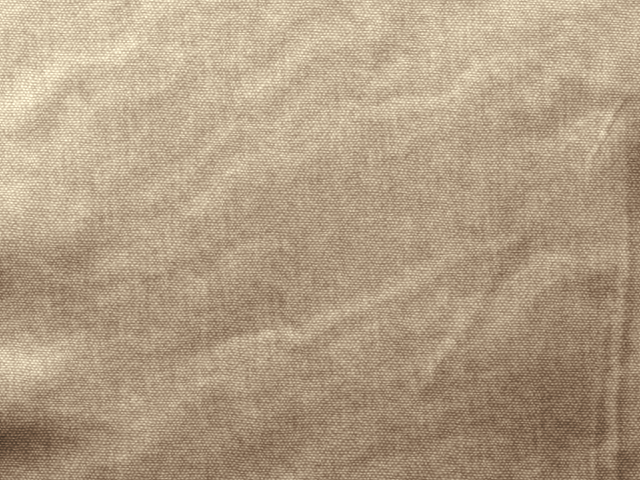
A Shadertoy shader for this texture:

```glsl
// Creased beige cotton cloth under light falling from the upper left.
// A tone is summed from broad light, soft rumples, folds and a staggered
// weave of short flat stitches, then mapped to a warm colour ramp.

const vec3 SHADOW = vec3(0.46, 0.36, 0.275);
const vec3 CLOTH  = vec3(0.71, 0.63, 0.53);
const vec3 LIGHT  = vec3(0.87, 0.81, 0.70);
const float ROWS = 172.0;           // stitch rows per canvas height
const float STITCHES = 118.0;       // stitches per canvas height, along x
const float ROW_TILT = 0.03;        // rows sink slightly to the right
const float WEAVE_CONTRAST = 0.125;
const float GRAIN_CONTRAST = 0.14;
const float WARP_CONTRAST = 0.04;
const float WEFT_CONTRAST = 0.04;
const float RUMPLE_CONTRAST = 0.21;
const float FOLD_CONTRAST = 0.70;
const float TAU = 6.2831853;

float hash(vec2 p) {
    return fract(sin(dot(p, vec2(127.1, 311.7))) * 43758.5453);
}

float noise(vec2 p) {
    vec2 i = floor(p), f = fract(p);
    f = f * f * (3.0 - 2.0 * f);
    return mix(mix(hash(i), hash(i + vec2(1, 0)), f.x),
               mix(hash(i + vec2(0, 1)), hash(i + vec2(1, 1)), f.x), f.y);
}

float fbm(vec2 p) {
    float sum = 0.0, amp = 0.5;
    for (int i = 0; i < 5; i++) {
        sum += amp * noise(p);
        p = mat2(0.8, 0.6, -0.6, 0.8) * p * 2.03 + 7.3;
        amp *= 0.5;
    }
    return sum;
}

vec2 rotate(vec2 p, float a) {
    return mat2(cos(a), -sin(a), sin(a), cos(a)) * p;
}

// Soft round patch of light or shade
float patchAt(vec2 uv, vec2 centre, vec2 radius) {
    vec2 d = (uv - centre) / radius;
    return exp(-dot(d, d));
}

// Crease from a to b: bright on its left side, dark on its right
float fold(vec2 p, vec2 a, vec2 b, float width) {
    vec2 dir = normalize(b - a), q = p - a;
    float along = dot(q, dir) / length(b - a);
    float side = (dir.x * q.y - dir.y * q.x) / width;
    float ends = smoothstep(-0.1, 0.3, along) * (1.0 - smoothstep(0.65, 1.1, along));
    return 2.0 * side * exp(-side * side) * ends;
}

float lighting(vec2 uv) {
    float t = 0.711 + 0.21 * (uv.y - 0.5) - 0.06 * (uv.x - 0.5);
    t += 0.06 * patchAt(uv, vec2(0.0, 0.80), vec2(0.14, 0.35));
    t += 0.13 * patchAt(uv, vec2(0.0, 0.25), vec2(0.13, 0.06));
    t -= 0.11 * patchAt(uv, vec2(0.0, 0.40), vec2(0.18, 0.09));
    t -= 0.25 * patchAt(uv, vec2(0.0, 0.08), vec2(0.12, 0.06));
    t -= 0.11 * patchAt(uv, vec2(0.88, 0.13), vec2(0.13, 0.14));
    t -= 0.14 * patchAt(uv, vec2(1.0, 0.66), vec2(0.04, 0.14));
    t -= 0.09 * patchAt(uv, vec2(0.93, 0.42), vec2(0.07, 0.04));
    return t;
}

// Slopes of stretched noise, lit from the upper left
float rumples(vec2 p) {
    vec2 q = rotate(p, 0.38) * vec2(4.0, 9.0);
    q += 1.6 * fbm(p * 6.0);
    float slope = fbm(q + vec2(-0.10, 0.28)) - fbm(q);
    return 1.4 * slope + 0.5 * (fbm(q * 0.8 + 20.0) - 0.48);
}

float folds(vec2 p) {
    p += 0.04 * (vec2(fbm(p * 7.0), fbm(p * 7.0 + 9.0)) - 0.5);
    float t = 0.07 * fold(p, vec2(0.52, 0.24), vec2(1.10, 0.52), 0.024);
    t += 0.06 * fold(p, vec2(0.86, 0.15), vec2(1.07, 0.49), 0.017);
    t += 0.05 * fold(p, vec2(0.20, 0.75), vec2(0.46, 0.87), 0.028);
    t += 0.11 * fold(p, vec2(1.23, 0.64), vec2(1.32, 0.82), 0.008);
    t += 0.10 * fold(p, vec2(1.26, -0.20), vec2(1.315, 0.68), 0.012);
    t += 0.06 * fold(p, vec2(1.22, -0.10), vec2(1.27, 0.40), 0.009);
    return FOLD_CONTRAST * t;
}

// Flat stitches in staggered rows, faded out where pixels are too coarse
float weave(vec2 p) {
    vec2 sway = vec2(noise(p * 9.0), noise(p * 9.0 + 31.0));
    p.y += ROW_TILT * p.x;
    vec2 q = p * vec2(STITCHES, ROWS) + vec2(1.2, 0.9) * sway;
    q += vec2(0.6, 0.4) * vec2(noise(q * 0.5), noise(q * 0.5 + 17.0));
    float stagger = cos(TAU * q.x) * cos(0.5 * TAU * q.y);
    float rows = cos(TAU * q.y);
    float visible = 1.0 - smoothstep(0.46, 0.8, ROWS / iResolution.y);
    return (0.60 * stagger + 0.46 * rows) * visible;
}

// Ramp through the cloth colours; deepest shade fades towards black
vec3 clothColour(float tone) {
    vec3 dark = mix(SHADOW, CLOTH, (tone - SHADOW.r) / (CLOTH.r - SHADOW.r));
    vec3 pale = mix(CLOTH, LIGHT, (tone - CLOTH.r) / (LIGHT.r - CLOTH.r));
    vec3 deep = SHADOW * tone / SHADOW.r;
    return tone < SHADOW.r ? deep : (tone < CLOTH.r ? dark : pale);
}

void mainImage(out vec4 fragColor, in vec2 fragCoord) {
    vec2 uv = fragCoord / iResolution.xy;
    vec2 p = fragCoord / iResolution.y;
    float tone = lighting(uv) + RUMPLE_CONTRAST * rumples(p) + folds(p);

    // Weave, uneven threads and fine grain
    float warp = noise(p * vec2(130.0, 24.0)) - 0.5;
    float weft = noise(p * vec2(50.0, 170.0)) - 0.5;
    tone += WEAVE_CONTRAST * weave(p) + WARP_CONTRAST * warp + WEFT_CONTRAST * weft;
    tone += GRAIN_CONTRAST * (noise(p * vec2(240.0, 300.0)) - 0.5);

    fragColor = vec4(clamp(clothColour(tone), 0.0, 1.0), 1.0);
}
```
